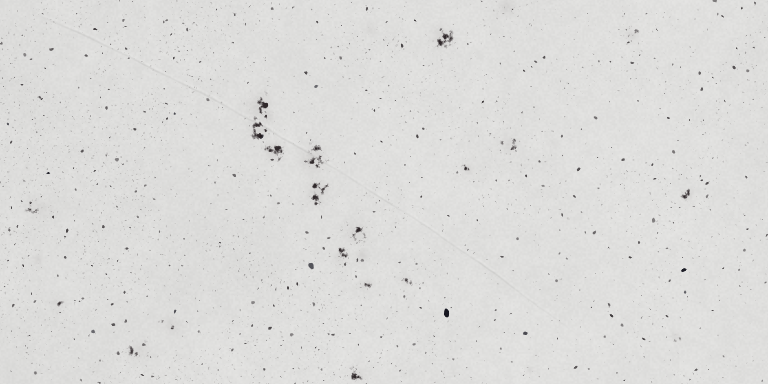
This texture is drawn by a Shadertoy shader. Its source:

```glsl
// Pale worn plaster with fine dust, dark specks, clustered stains and a faint diagonal scratch.

vec3 hash3(vec2 p) {
    vec3 q = fract(vec3(p.xyx) * vec3(0.1031, 0.1030, 0.0973));
    q += dot(q, q.yxz + 33.33);
    return fract((q.xxy + q.yzz) * q.zyx);
}

float noise(vec2 p) {
    vec2 i = floor(p), f = fract(p);
    f = f * f * (3.0 - 2.0 * f);
    return mix(mix(hash3(i).x, hash3(i + vec2(1, 0)).x, f.x),
               mix(hash3(i + vec2(0, 1)).x, hash3(i + vec2(1, 1)).x, f.x), f.y);
}

float fbm(vec2 p) {
    float sum = 0.0, amp = 0.53;
    for (int i = 0; i < 4; i++) {
        sum += amp * noise(p);
        p = mat2(1.6, 1.2, -1.2, 1.6) * p + 17.3;
        amp *= 0.5;
    }
    return sum;
}

// One irregular dot per cell, present with the given chance; returns coverage.
float specks(vec2 p, float cell, float rMin, float rMax, float chance, float px) {
    float cover = 0.0;
    vec2 base = floor(p / cell);
    for (int y = -1; y <= 1; y++)
    for (int x = -1; x <= 1; x++) {
        vec2 id = base + vec2(x, y);
        vec3 h = hash3(id + cell * 900.0 + 50.0);
        vec3 k = hash3(id + 371.0);
        if (h.z > chance) continue;
        float radius = mix(rMin, rMax, k.x * k.x * k.x);
        float a = 6.283 * k.y;
        vec2 d = mat2(cos(a), sin(a), -sin(a), cos(a)) * (p - (id + h.xy) * cell);
        float dist = length(d * vec2(0.85, 1.0 + 0.5 * k.z));
        float dot1 = clamp((radius - dist) / px + 0.5, 0.0, 1.0);
        cover = max(cover, dot1 * min(1.0, 2.2 * radius / px) * mix(0.55, 1.0, k.z));
    }
    return cover;
}

// Stain density: a drift of strong clusters down the middle, weaker ones scattered.
float clusterField(vec2 p) {
    float field = 0.0;
    for (int i = 0; i < 30; i++) {
        vec3 h = hash3(vec2(float(i) * 7.0 + 3.0, 91.0));
        vec3 k = hash3(vec2(float(i) * 5.0 + 11.0, 23.0));
        bool drift = i < 11;
        float t = float(i) / 10.0;
        vec2 center = drift ? mix(vec2(0.67, 0.75), vec2(0.98, 0.26), t) + (h.xy - 0.5) * 0.1
                            : h.xy * vec2(2.0, 1.0);
        float size = drift ? mix(0.012, 0.032, k.x) : mix(0.008, 0.027, k.x);
        float strength = drift ? mix(0.65, 1.0, k.y) : mix(0.35, 0.85, k.y);
        vec2 d = (p - center) / size;
        field = max(field, strength * exp(-dot(d, d)));
    }
    return field;
}

void mainImage(out vec4 fragColor, in vec2 fragCoord) {
    vec2 p = fragCoord / iResolution.y;
    float px = 1.0 / iResolution.y;

    // Ground: slow mottling and fine grain, a little darker to the left
    float tone = 0.862 + 0.012 * smoothstep(0.1, 1.3, p.x);
    tone += 0.024 * (fbm(p * 3.5) - 0.5) + 0.022 * (fbm(p * 28.0 + 9.0) - 0.5);
    tone += 0.026 * (noise(p * 210.0) - 0.5);
    vec3 color = tone * vec3(1.003, 1.002, 0.995);

    // Scratch: a thin wavering curve with a pale lip
    float curve = 1.0 - 0.40 * p.x - 0.12 * p.x * p.x + 0.012 * (fbm(p * 9.0) - 0.5);
    float side = (p.y - curve) * 0.87;
    float worn = smoothstep(0.05, 0.2, p.x) * smoothstep(1.6, 1.2, p.x)
               * mix(0.3, 1.0, noise(p * 18.0));
    color -= 0.055 * worn * smoothstep(0.0015 + px, 0.0, abs(side));
    color += 0.018 * worn * smoothstep(0.002 + px, 0.0, abs(side - 0.006));

    // Dust: gathers in patches, denser to the left
    float patches = smoothstep(0.35, 0.75, fbm(p * 6.0 + 40.0));
    float leftward = mix(1.0, 0.5, smoothstep(0.3, 1.4, p.x));
    vec2 q = p + 0.003 * (vec2(noise(p * 150.0), noise(p * 150.0 + 60.0)) - 0.5);
    float dust = specks(q, 0.010, 0.0006, 0.0020, (0.10 + 0.50 * patches) * leftward, px);
    color = mix(color, vec3(0.40, 0.38, 0.38), 0.42 * dust);

    // Specks: small dark points, then rare ink-dark blots
    float points = specks(q, 0.036, 0.0010, 0.0045, 0.30 + 0.35 * patches * leftward, px);
    color = mix(color, vec3(0.16, 0.14, 0.15), 0.85 * points);
    float blots = specks(q + 5.0, 0.21, 0.0030, 0.0095, 0.32, px);
    color = mix(color, vec3(0.06, 0.06, 0.10), blots);

    // Stains: ragged crumbs inside a faint halo
    float field = clusterField(p);
    float crumbs = smoothstep(0.70, 0.92, fbm(p * 62.0 + 5.0) + 0.32 * field);
    crumbs *= smoothstep(0.04, 0.35, field);
    color = mix(color, vec3(0.55, 0.52, 0.52), 0.14 * field);
    color = mix(color, vec3(0.13, 0.10, 0.11), 0.92 * crumbs);

    fragColor = vec4(color, 1.0);
}
```
